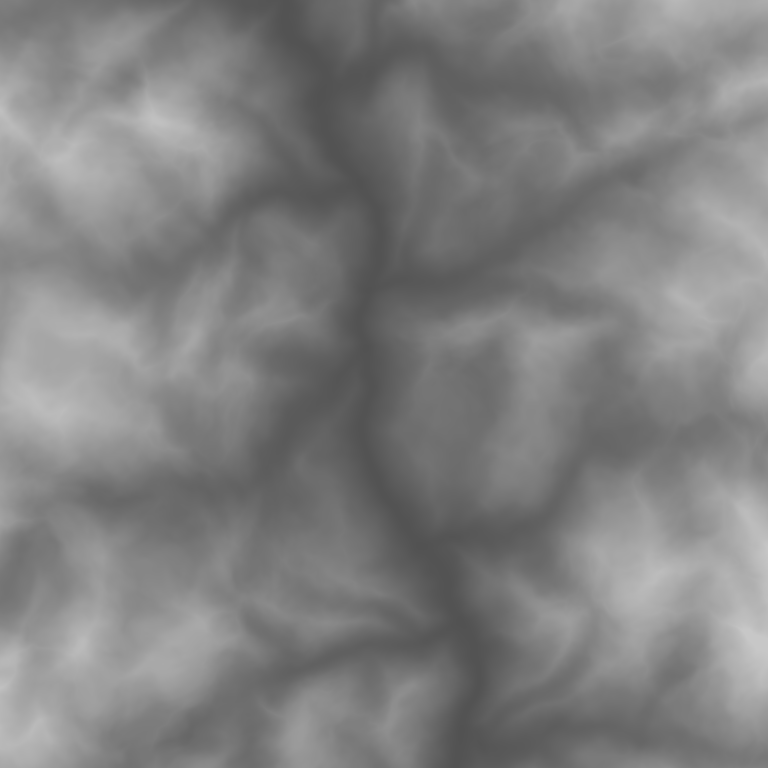
Reproduce this texture map procedurally as a WebGL 2 fragment shader.

```glsl
#version 300 es
precision highp float;
// Grey height map of eroded hills around one winding river valley.
// Each valley is a rising floor with concave flanks; a soft minimum over the
// trunk, its tributaries and their gullies leaves ridges in between.

#define FLOOR_LEVEL 0.325  // grey of the trunk valley
#define FLANK_RISE 0.56    // height a flank gains far from its floor
#define FLANK_WIDTH 0.20   // distance over which flanks level out
#define BRANCH_CLIMB 0.33  // floor rise per unit along a tributary
#define GULLY_CLIMB 0.85   // floor rise per unit along a gully
#define RIDGE_SOFTNESS 0.02
#define WARP 0.15          // bending of all valleys by noise
#define HILLS 0.15         // strength of broad hills
#define CRESTS 0.27        // strength of fine crests
#define BRANCHES 10
#define GULLIES 6

uniform vec2 u_resolution;
out vec4 fragColor;

float hash(vec2 p) {
    return fract(sin(dot(p, vec2(127.1, 311.7))) * 43758.5453);
}

float valueNoise(vec2 p) {
    vec2 cell = floor(p);
    vec2 f = fract(p);
    f = f * f * f * (f * (f * 6.0 - 15.0) + 10.0);
    float low = mix(hash(cell), hash(cell + vec2(1.0, 0.0)), f.x);
    float high = mix(hash(cell + vec2(0.0, 1.0)), hash(cell + 1.0), f.x);
    return mix(low, high, f.y);
}

// Fractal noise centred on zero
float fbm(vec2 p) {
    float sum = 0.0;
    float gain = 0.5;
    for (int i = 0; i < 5; i++) {
        sum += gain * (valueNoise(p) - 0.5);
        p = mat2(1.6, 1.2, -1.2, 1.6) * p + 7.3;
        gain *= 0.5;
    }
    return sum;
}

float softMin(float a, float b) {
    float h = max(RIDGE_SOFTNESS - abs(a - b), 0.0) / RIDGE_SOFTNESS;
    return min(a, b) - 0.25 * h * h * RIDGE_SOFTNESS;
}

// Height gained at a given distance from a valley floor
float flank(float dist) {
    float rounded = sqrt(dist * dist + 0.0002) - 0.014;
    return FLANK_RISE * (1.0 - exp(-rounded / FLANK_WIDTH));
}

// Valley from the origin along +x, climbing as it goes
float valley(vec2 q, float climb) {
    return climb * max(q.x, 0.0) + flank(length(vec2(min(q.x, 0.0), q.y)));
}

// Coordinates along and across a direction
vec2 alongAcross(vec2 q, vec2 dir) {
    return vec2(dot(q, dir), dir.x * q.y - dir.y * q.x);
}

float trunkX(float y) {
    return 0.6 - 0.19 * y + 0.025 * sin(11.0 * y + 0.3);
}

float terrain(vec2 p) {
    float trunkDistance = abs(p.x - trunkX(p.y));
    float height = flank(trunkDistance * 0.96);

    // Tributaries leave the trunk on alternate sides
    for (int i = 0; i < BRANCHES; i++) {
        float id = float(i);
        float side = mod(id, 2.0) * 2.0 - 1.0;
        float mouthY = -0.12 + 0.145 * id + 0.07 * (hash(vec2(id, 2.0)) - 0.5);
        float tilt = 0.22 * side + 0.45 * (hash(vec2(id, 5.0)) - 0.5);
        vec2 dir = normalize(vec2(side, tilt));
        vec2 q = alongAcross(p - vec2(trunkX(mouthY), mouthY), dir);
        float reach = max(q.x, 0.0);
        q.y += 0.028 * sin(12.0 * reach + 6.28 * id * 0.37) * smoothstep(0.0, 0.12, reach);
        height = softMin(height, valley(q, BRANCH_CLIMB));

        // Gullies fan out of each tributary
        for (int j = 0; j < GULLIES; j++) {
            float jd = float(j);
            float start = 0.03 + 0.085 * jd + 0.04 * hash(vec2(id, jd + 11.0));
            float turn = mix(0.75, 1.35, hash(vec2(jd + 3.0, id)));
            turn *= mod(jd + id, 2.0) * 2.0 - 1.0;
            vec2 g = alongAcross(q - vec2(start, 0.0), vec2(cos(turn), sin(turn)));
            height = softMin(height, BRANCH_CLIMB * start + valley(g, GULLY_CLIMB));
        }
    }
    // Gentler relief beside the trunk
    return height * mix(0.82, 1.04, smoothstep(0.0, 0.35, trunkDistance));
}

void main() {
    vec2 uv = gl_FragCoord.xy / u_resolution.y;

    // Bend the drainage pattern
    vec2 bend = vec2(fbm(uv * 4.5 + 3.1), fbm(uv * 4.5 + 19.7));
    float height = terrain(uv + WARP * bend);

    // Broad hills and fine crests, strongest on high ground
    float upland = smoothstep(0.0, 0.2, height);
    float crest = 0.11 - abs(fbm(uv * 8.0 + bend + 41.0));
    height += upland * (HILLS * fbm(uv * 2.6 + 8.4) + CRESTS * crest);

    float grey = clamp(FLOOR_LEVEL + height, 0.27, 0.78);
    fragColor = vec4(vec3(grey), 1.0);
}
```
